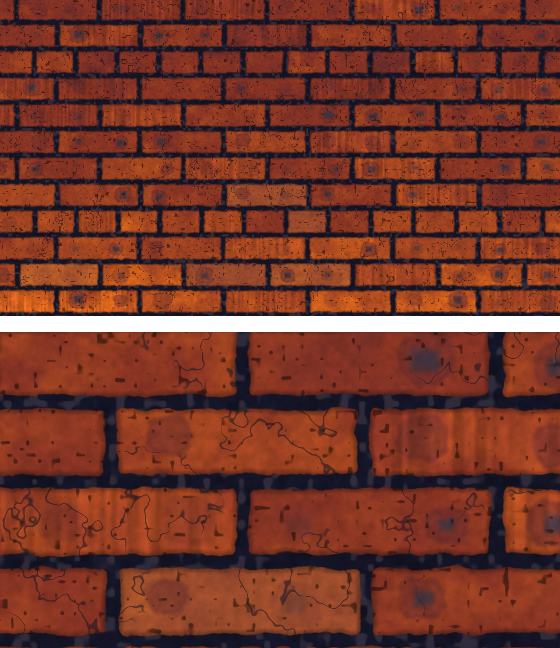
Top: the whole. Bottom: its middle third, enlarged.
Write a Shadertoy shader that draws this texture.

```glsl
// Weathered brick wall: staggered stretcher courses with a course of short
// headers every sixth row, built from rounded-box distances and value noise.
// Each brick gets hashed heat, kiln spots, cracks and ridges; lower rows glow.

const float ROW_PITCH = 0.0841;
const float BRICK_LENGTH = 0.2676;
const float JOINT = 0.0128;

const vec3 NAVY   = vec3(0.075, 0.077, 0.145);
const vec3 SLATE  = vec3(0.30, 0.26, 0.31);
const vec3 PLUM   = vec3(0.38, 0.16, 0.17);
const vec3 RED    = vec3(0.53, 0.20, 0.14);
const vec3 RUST   = vec3(0.64, 0.27, 0.13);
const vec3 ORANGE = vec3(0.86, 0.40, 0.11);

float hash(vec2 p) {
    vec3 q = fract(vec3(p.xyx) * 0.1031);
    q += dot(q, q.yzx + 33.33);
    return fract((q.x + q.y) * q.z);
}

float noise(vec2 p) {
    vec2 i = floor(p), f = fract(p);
    f = f * f * (3.0 - 2.0 * f);
    return mix(mix(hash(i), hash(i + vec2(1, 0)), f.x),
               mix(hash(i + vec2(0, 1)), hash(i + vec2(1, 1)), f.x), f.y);
}

float fbm(vec2 p) {
    float sum = 0.0, amp = 0.5333;
    for (int i = 0; i < 4; i++) {
        sum += amp * noise(p);
        p = mat2(1.6, 1.2, -1.2, 1.6) * p + 17.0;
        amp *= 0.5;
    }
    return sum;
}

float roundBox(vec2 p, vec2 halfSize, float radius) {
    vec2 d = abs(p) - halfSize + radius;
    return length(max(d, 0.0)) + min(max(d.x, d.y), 0.0) - radius;
}

// Fired clay from cold plum to hot orange
vec3 clay(float heat) {
    vec3 c = mix(PLUM, RED, smoothstep(0.05, 0.35, heat));
    c = mix(c, RUST, smoothstep(0.35, 0.62, heat));
    return mix(c, ORANGE, smoothstep(0.62, 0.95, heat));
}

// Dusky kiln spot: soft plum field, darker rim and sooty core
vec3 kilnSpot(vec3 base, vec2 p, float seed, float strength) {
    float radius = mix(0.017, 0.026, hash(vec2(seed, 3.0)));
    float d = roundBox(p, vec2(radius * 1.1, radius), radius * 0.75);
    d += (fbm(p * 65.0 + seed) - 0.5) * 0.012;
    float field = 1.0 - smoothstep(-0.005, 0.003, d);
    float rim = 1.0 - smoothstep(0.001, 0.005, abs(d));
    float core = 1.0 - smoothstep(-radius * 0.85, -radius * 0.35, d);
    float soot = step(0.4, hash(vec2(seed, 9.0)));
    vec3 c = mix(base, PLUM, strength * (0.45 * field + 0.3 * rim));
    return mix(c, mix(NAVY, SLATE, 0.65), core * soot * strength * 0.85);
}

// Surface of one brick; local is measured from its centre
vec3 brickColor(vec2 local, vec2 id, float len, float depth, bool header) {
    float seed = hash(id + 11.0) * 40.0;
    vec2 q = local + seed;
    float mottling = fbm(q * 22.0) - 0.5;
    float heat = 0.34 + 0.46 * depth * depth
               + 0.30 * (hash(id + 23.0) - 0.5) + 0.45 * mottling;
    vec3 c = clay(heat);
    float pale = step(0.9, hash(id + 31.0));
    c = mix(c, vec3(0.58, 0.34, 0.23), pale * 0.4);

    // Spots: a pair on stretchers, an occasional one on headers
    for (int k = 0; k < 2; k++) {
        float side = float(k) * 2.0 - 1.0;
        float spotSeed = seed + side * 5.0;
        float strength = smoothstep(0.15, 0.8, hash(vec2(spotSeed, 1.0)));
        vec2 jitter = vec2(hash(vec2(spotSeed, 5.0)), hash(vec2(spotSeed, 7.0))) - 0.5;
        vec2 centre = vec2(header ? 0.0 : side * 0.25 * len, 0.0) + jitter * vec2(0.03, 0.012);
        if (header) strength *= 0.6 * step(0.82, hash(vec2(spotSeed, 13.0)));
        c = kilnSpot(c, local - centre, spotSeed, strength);
    }

    // Wear: drag ridges, grain, pits and hairline cracks
    float ridges = noise(vec2(q.x * 170.0, q.y * 9.0)) - 0.5;
    c *= 1.0 + 0.28 * ridges * step(0.72, hash(id + 47.0));
    c *= 0.88 + 0.24 * fbm(q * 130.0);
    c *= 1.0 - 0.45 * smoothstep(0.8, 0.95, noise(q * 150.0));
    float vein = abs(fbm(q * 19.0 + 5.0) - 0.5);
    float cracked = smoothstep(0.5, 0.65, noise(q * 14.0 + 9.0));
    return mix(c, NAVY, 0.55 * cracked * (1.0 - smoothstep(0.002, 0.014, vein)));
}

void mainImage(out vec4 fragColor, in vec2 fragCoord) {
    float pixel = 1.0 / iResolution.y;
    vec2 p = fragCoord * pixel;
    float depth = 1.0 - p.y;

    // Courses, with a slight sideways bow across the wall
    float u = fragCoord.x / iResolution.x;
    float rowPos = (depth + 0.0134) / ROW_PITCH;
    float row = floor(rowPos);
    bool header = mod(row, 6.0) == 2.0;
    float len = header ? BRICK_LENGTH * 0.5 : BRICK_LENGTH;
    float start = header ? 0.111 : mix(0.0556, 0.183, mod(row, 2.0));
    start += (hash(vec2(row, 71.0)) - 0.5) * 0.006;
    float along = (p.x + 0.044 * u * (1.0 - u) - start) / len;
    vec2 id = vec2(floor(along) + 20.0, row);
    vec2 local = vec2((fract(along) - 0.5) * len, (0.5 - fract(rowPos)) * ROW_PITCH);

    // Ragged brick outline
    vec2 halfSize = 0.5 * (vec2(len, ROW_PITCH) - JOINT) - 0.0014 * hash(id + 59.0);
    float d = roundBox(local, halfSize, 0.005) + (fbm(p * 55.0) - 0.5) * 0.008;

    vec3 mortar = NAVY * (0.7 + 0.6 * fbm(p * 90.0));
    mortar = mix(mortar, SLATE, 0.5 * smoothstep(0.58, 0.85, noise(p * 110.0)));
    vec3 brick = brickColor(local, id, len, depth, header);
    brick *= mix(1.0, 0.72, smoothstep(-0.007, 0.0, d));
    fragColor = vec4(mix(brick, mortar, smoothstep(-pixel, pixel, d)), 1.0);
}
```
